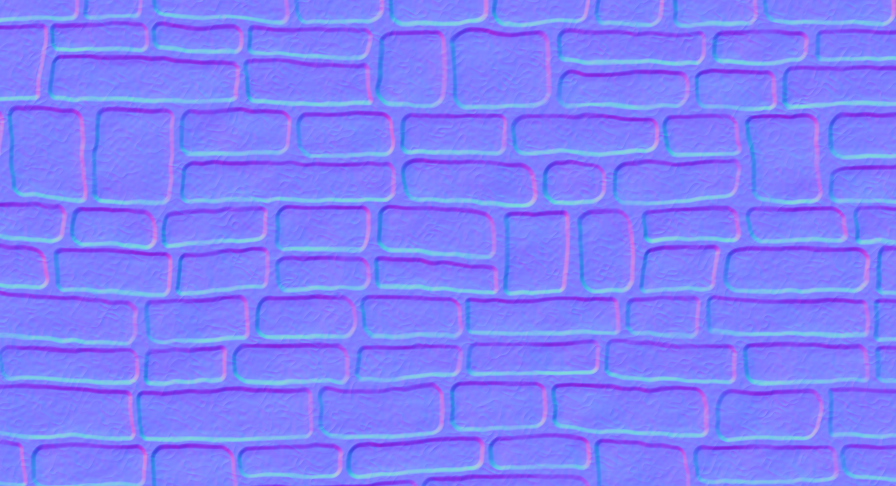
Reproduce this texture map procedurally as a WebGL 2 fragment shader.

```glsl
#version 300 es
precision highp float;

uniform vec2 u_resolution;
out vec4 fragColor;

// Sizes are in canvas heights: small range (xy), large range (zw)
const vec4 BAND_SIZES = vec4(0.105, 0.140, 0.165, 0.205);
const vec4 BLOCK_SIZES = vec4(0.140, 0.220, 0.450, 0.900);
const vec4 STONE_SIZES = vec4(0.180, 0.260, 0.260, 0.400);
const float SMALL_SHARE = 0.38;
const float SINGLE_BAND_LIMIT = 0.15;
const float TALL_STONE_LIMIT = 0.30;
const float STONE_WIDTH = 0.25;

const vec2 INSET = vec2(0.0058, 0.0105);
const vec2 CORNER_RADIUS = vec2(0.008, 0.030);
const float MAX_LEAN = 0.10;
const float MAX_TILT = 0.025;
const float BEVEL_WIDTH = 0.0115;
const float SHOULDER_WIDTH = 0.020;
const float BEVEL_HEIGHT = 0.0052;
const float SHOULDER_HEIGHT = 0.0016;
const vec2 WEAR = vec2(0.55, 1.25);
const float BEND = 0.026;
const float WOBBLE = 0.0100;
const float CHIPPING = 0.0042;
const float GRAIN_HEIGHT = 0.00062;
const float SWELL_HEIGHT = 0.0010;
const float SLOPE_STEP = 0.0013;
const vec2 SLOPE_STRENGTH = vec2(0.90, 1.0);

float hash(vec2 p) {
    return fract(sin(dot(p, vec2(127.1, 311.7))) * 43758.5453);
}

float noise(vec2 p) {
    vec2 i = floor(p);
    vec2 f = fract(p);
    f = f * f * (3.0 - 2.0 * f);
    vec2 e = vec2(0.0, 1.0);
    return mix(mix(hash(i), hash(i + e.yx), f.x),
               mix(hash(i + e.xy), hash(i + e.yy), f.x), f.y);
}

vec2 noise2(vec2 p) {
    return vec2(noise(p), noise(p + vec2(37.2, 91.7))) - 0.5;
}

// Walks along random lengths and returns the one that holds t
vec2 findSpan(float t, float start, vec4 sizes, float seed) {
    vec2 span = vec2(start);
    for (int i = 0; i < 24; i++) {
        vec2 key = vec2(float(i) + 0.5, seed);
        vec2 range = hash(key) < SMALL_SHARE ? sizes.xy : sizes.zw;
        span = vec2(span.y, span.y + mix(range.x, range.y, hash(key + 5.3)));
        if (t < span.y) break;
    }
    return span;
}

// Joint k of n inside a block; the outer joints stay fixed
float joint(float k, float n, float seed) {
    float shift = (k > 0.5 && k < n - 0.5) ? hash(vec2(k, seed)) - 0.5 : 0.0;
    return (k + 0.6 * shift) / n;
}

vec2 splitBlock(float x, vec2 block, float seed) {
    float width = block.y - block.x;
    float n = max(1.0, floor(width / STONE_WIDTH + hash(vec2(seed, 2.7))));
    float t = (x - block.x) / width;
    float k = clamp(floor(t * n), 0.0, n - 1.0);
    if (t < joint(k, n, seed)) k -= 1.0;
    else if (t > joint(k + 1.0, n, seed)) k += 1.0;
    return block.x + width * vec2(joint(k, n, seed), joint(k + 1.0, n, seed));
}

// Cell around p: lower left corner, upper right corner
vec4 stoneCell(vec2 p) {
    vec2 rows = findSpan(p.y, -0.07, BAND_SIZES, 3.0);
    float seed = floor(rows.x * 100.0) + 11.0;
    float start = -0.1 - 0.4 * hash(vec2(seed, 1.3));
    bool single = rows.y - rows.x < SINGLE_BAND_LIMIT;
    vec2 cols = findSpan(p.x, start, single ? STONE_SIZES : BLOCK_SIZES, seed);
    if (!single && cols.y - cols.x > TALL_STONE_LIMIT) {
        float blockSeed = seed + floor(cols.x * 50.0) * 1.7;
        float middle = mix(rows.x, rows.y, mix(0.38, 0.62, hash(vec2(blockSeed, 8.1))));
        bool upper = p.y > middle;
        rows = upper ? vec2(middle, rows.y) : vec2(rows.x, middle);
        cols = splitBlock(p.x, cols, blockSeed + (upper ? 0.6 : 0.0));
    }
    return vec4(cols.x, rows.x, cols.y, rows.y);
}

float roundedBox(vec2 p, vec2 halfSize, float radius) {
    vec2 q = abs(p) - halfSize + radius;
    return length(max(q, 0.0)) + min(max(q.x, q.y), 0.0) - radius;
}

float wallHeight(vec2 p) {
    // Uneven courses and chipped edges
    vec2 w = p + BEND * noise2(p * 2.6) + WOBBLE * noise2(p * 12.0) + CHIPPING * noise2(p * 38.0);
    vec4 cell = stoneCell(w);
    vec2 center = 0.5 * (cell.xy + cell.zw);
    vec2 key = floor(center * 200.0);

    // Skewed rounded stone that stays inside its cell
    vec2 skew = vec2(MAX_LEAN, MAX_TILT) * (2.0 * vec2(hash(key + 1.1), hash(key + 6.6)) - 1.0);
    vec2 halfSize = 0.5 * (cell.zw - cell.xy);
    halfSize -= mix(vec2(INSET.x), vec2(INSET.y), vec2(hash(key + 2.2), hash(key + 3.3)));
    halfSize -= abs(skew) * halfSize.yx;
    vec2 q = w - center;
    q += skew * q.yx;
    float radius = mix(CORNER_RADIUS.x, CORNER_RADIUS.y, hash(key + 4.4));
    float d = roundedBox(q, halfSize, min(radius, 0.65 * min(halfSize.x, halfSize.y)));
    float bevel = 1.0 - smoothstep(-0.5, 0.5, d / BEVEL_WIDTH);
    float shoulder = 1.0 - smoothstep(-SHOULDER_WIDTH, 0.5 * BEVEL_WIDTH, d);

    // Worn relief with fine winding creases
    float wear = mix(WEAR.x, WEAR.y, noise(p * 14.0 + 4.0));
    vec2 g = p + 0.016 * noise2(p * 30.0);
    float crease = abs(2.0 * noise(mat2(58.0, 24.0, -34.0, 76.0) * g) - 1.0);
    float grain = crease + 0.9 * noise(p * 125.0);
    return wear * (BEVEL_HEIGHT * bevel + SHOULDER_HEIGHT * shoulder)
         + GRAIN_HEIGHT * grain + SWELL_HEIGHT * noise(p * 11.0);
}

void main() {
    vec2 p = gl_FragCoord.xy / u_resolution.y;
    vec2 e = vec2(SLOPE_STEP, 0.0);
    vec2 slope = vec2(wallHeight(p + e.xy) - wallHeight(p - e.xy),
                      wallHeight(p + e.yx) - wallHeight(p - e.yx)) / (2.0 * SLOPE_STEP);
    // Green axis points down
    vec3 normal = normalize(vec3(vec2(-1.0, 1.0) * SLOPE_STRENGTH * slope, 1.0));
    fragColor = vec4(0.5 + 0.5 * normal, 1.0);
}
```
